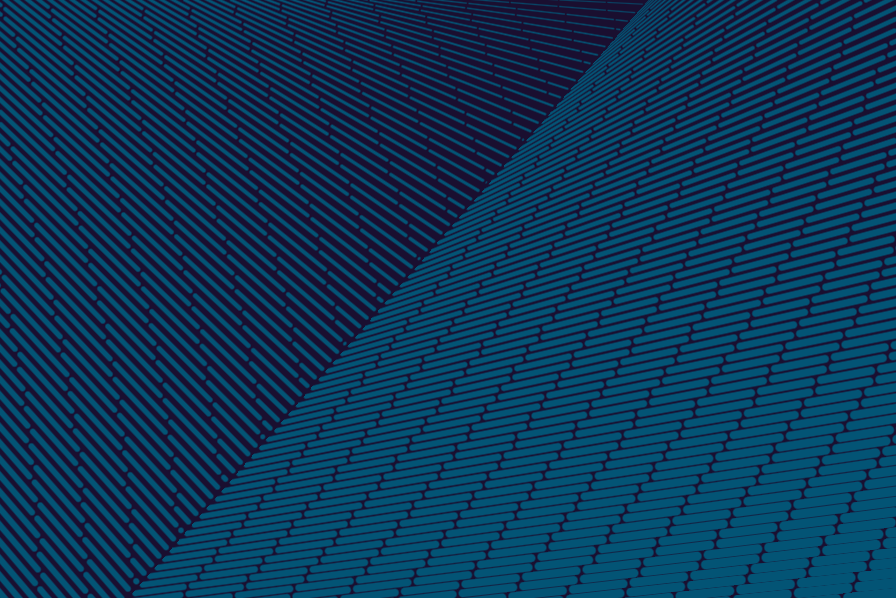
This background is drawn by a WebGL 2 fragment shader. Its source:

```glsl
#version 300 es
precision highp float;

#define LINE_COUNT 70.0
#define DASH_LEFT 0.078
#define DASH_RIGHT 0.102
#define DASH_GAP 0.0035
#define STAGGER 0.07
#define THIN_RADIUS 0.0004
#define THICK_RADIUS 0.0050
#define WIDENING 0.5
#define SOFTNESS 1.6
#define NIGHT vec3(0.10, 0.06, 0.19)
#define TEAL vec3(0.01, 0.33, 0.46)

uniform vec2 u_resolution;
out vec4 fragColor;

// Fold between the two sheets, from the top (t = 0) to the bottom (t = 1)
vec2 foldPoint(float t) {
    return vec2(1.084 - 0.869 * t, 1.0 - t);
}

// Direction in which a line leaves the fold; side is -1 on the left, 1 on the right
vec2 lineDirection(float t, float side) {
    float degrees = side > 0.0 ? 48.0 * exp(-1.85 * t)
                               : 2.0 + 51.0 * (1.0 - exp(-2.5 * t));
    float angle = radians(degrees);
    return vec2(side * cos(angle), sin(angle));
}

float cross2(vec2 a, vec2 b) {
    return a.x * b.y - a.y * b.x;
}

float hash(float n) {
    return fract(sin(n * 12.9898) * 43758.5453);
}

// Bisect for the line of the fan that passes through p
float findLine(vec2 p, float side) {
    float low = 0.0;
    float high = 1.6;
    for (int i = 0; i < 18; i++) {
        float mid = 0.5 * (low + high);
        float above = side * cross2(lineDirection(mid, side), p - foldPoint(mid));
        if (above < 0.0) low = mid;
        else high = mid;
    }
    return 0.5 * (low + high);
}

// Signed distance to the nearest round-ended dash
float dashDistance(vec2 p, float side) {
    float index = floor(findLine(p, side) * LINE_COUNT);
    float t = (index + 0.5) / LINE_COUNT;
    vec2 start = foldPoint(t);
    vec2 dir = lineDirection(t, side);
    float across = cross2(dir, p - start);
    float along = dot(p - start, dir);
    float radius = mix(THIN_RADIUS, THICK_RADIUS, pow(t, 0.65));

    // Gaps follow the fold on the right and leaning columns on the left
    float phase = along / DASH_RIGHT;
    float period = DASH_RIGHT;
    if (side < 0.0) {
        vec2 axis = start + dir * along;
        float lean = 0.225 * (1.0 - axis.y * axis.y);
        phase = (axis.x - lean) / DASH_LEFT;
        period = DASH_LEFT / abs(dir.x + 0.45 * axis.y * dir.y);
    } else {
        radius *= 1.0 + WIDENING * max(along, 0.0);
    }
    phase += STAGGER * (mod(index, 2.0) + 0.4 * hash(index + 7.0 * side));

    float halfLength = 0.5 * (period - DASH_GAP) - radius;
    float beyond = abs(fract(phase) - 0.5) * period - halfLength;
    float foldInset = radius + (side < 0.0 ? DASH_GAP : 0.0);
    beyond = max(max(beyond, foldInset - along), 0.0);
    return length(vec2(beyond, across)) - radius;
}

void main() {
    vec2 p = gl_FragCoord.xy / u_resolution.y;
    float softness = SOFTNESS / u_resolution.y;

    // Choose the sheet by the side of the fold
    vec2 foldTop = foldPoint(0.0);
    float side = cross2(foldPoint(1.0) - foldTop, p - foldTop) > 0.0 ? 1.0 : -1.0;

    float coverage = clamp(0.5 - dashDistance(p, side) / softness, 0.0, 1.0);
    fragColor = vec4(mix(NIGHT, TEAL, coverage), 1.0);
}
```
